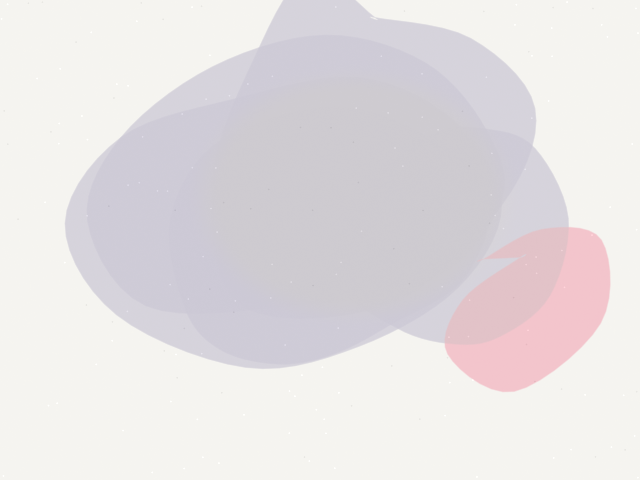
Write a WebGL 2 fragment shader that draws this background.

```glsl
#version 300 es
precision highp float;
// Overlapping translucent lavender washes and a pink petal on speckled paper.

uniform vec2 u_resolution;
out vec4 fragColor;

const float HEIGHT = 5.76;          // canvas height in drawing units
const int KNOTS = 10;               // control knots per outline
const int STEPS = 7;                // straight pieces per curve span
const float SPECK_CELL = 0.16;
const float SPECK_CHANCE = 0.1;
const float GRAIN = 0.004;

const vec3 PAPER = vec3(0.961, 0.957, 0.941);
const vec3 LAVENDER = vec3(0.800, 0.787, 0.836);
const vec3 WARM_GREY = vec3(0.806, 0.794, 0.815);
const vec3 PINK = vec3(0.953, 0.772, 0.800);
const vec3 PINK_SHADE = vec3(0.886, 0.763, 0.784);
const float LAYER_PASS = 0.24;      // share of paper seen through one wash
const vec2 CORE_CENTER = vec2(4.25, 3.41);
const vec2 CORE_RADII = vec2(1.85, 1.45);

// Outlines; a doubled knot makes a sharp corner
const vec2 BASE[KNOTS] = vec2[](
    vec2(0.78, 3.08), vec2(1.45, 4.11), vec2(2.80, 4.57), vec2(4.30, 4.83), vec2(5.45, 4.31),
    vec2(6.02, 3.31), vec2(5.50, 2.31), vec2(4.30, 1.60), vec2(2.95, 1.35), vec2(1.40, 1.98));
const vec2 DOME[KNOTS] = vec2[](
    vec2(1.05, 3.11), vec2(1.45, 4.11), vec2(2.55, 4.96), vec2(3.90, 5.34), vec2(5.10, 5.01),
    vec2(5.83, 4.21), vec2(6.02, 3.36), vec2(5.20, 2.41), vec2(3.40, 2.08), vec2(1.75, 2.09));
const vec2 PEAK[KNOTS] = vec2[](
    vec2(3.70, 6.06), vec2(4.50, 5.55), vec2(4.50, 5.55), vec2(5.65, 5.30), vec2(6.42, 4.46),
    vec2(6.03, 3.31), vec2(4.70, 2.12), vec2(2.90, 2.09), vec2(2.54, 3.56), vec2(3.05, 5.06));
const vec2 SIDE[KNOTS] = vec2[](
    vec2(5.85, 4.21), vec2(6.42, 3.98), vec2(6.82, 3.14), vec2(6.60, 2.21), vec2(6.00, 1.72),
    vec2(5.45, 1.63), vec2(4.75, 1.83), vec2(4.00, 2.46), vec2(4.40, 3.56), vec2(5.20, 4.16));
const vec2 BOWL[KNOTS] = vec2[](
    vec2(2.22, 2.06), vec2(2.65, 1.56), vec2(3.35, 1.39), vec2(4.00, 1.51), vec2(4.68, 1.86),
    vec2(5.60, 2.46), vec2(5.80, 3.56), vec2(4.30, 4.46), vec2(2.70, 4.11), vec2(2.05, 3.16));
const vec2 PETAL[KNOTS] = vec2[](
    vec2(5.80, 2.65), vec2(5.80, 2.65), vec2(6.50, 3.01), vec2(7.22, 2.88), vec2(7.21, 1.88),
    vec2(6.17, 1.06), vec2(5.37, 1.51), vec2(5.55, 2.16), vec2(6.24, 2.67), vec2(6.24, 2.67));

float hash(vec2 p) {
    vec3 q = fract(vec3(p.xyx) * 0.1031);
    q += dot(q, q.yzx + 33.33);
    return fract((q.x + q.y) * q.z);
}

vec2 catmullRom(vec2 a, vec2 b, vec2 c, vec2 d, float t) {
    return b + 0.5 * t * (c - a + t * (2.0 * a - 5.0 * b + 4.0 * c - d
        + t * (3.0 * (b - c) + d - a)));
}

// Antialiased coverage of a closed smooth outline
float coverage(vec2 p, vec2 knots[KNOTS], float pixel) {
    float nearest = 1e6;
    float side = 1.0;
    vec2 start = knots[0];
    for (int i = 0; i < KNOTS; i++) {
        vec2 a = knots[(i + KNOTS - 1) % KNOTS];
        vec2 b = knots[i];
        vec2 c = knots[(i + 1) % KNOTS];
        vec2 d = knots[(i + 2) % KNOTS];
        for (int j = 1; j <= STEPS; j++) {
            vec2 end = catmullRom(a, b, c, d, float(j) / float(STEPS));
            vec2 edge = end - start;
            vec2 rel = p - start;
            float along = clamp(dot(rel, edge) / max(dot(edge, edge), 1e-8), 0.0, 1.0);
            vec2 gap = rel - edge * along;
            nearest = min(nearest, dot(gap, gap));
            if ((start.y > p.y) != (end.y > p.y)
                && rel.x < edge.x * rel.y / edge.y) side = -side;
            start = end;
        }
    }
    return 1.0 - smoothstep(-pixel, pixel, side * sqrt(nearest));
}

// Sparse signed dots, one at most in each cell
float specks(vec2 p, float pixel) {
    vec2 cell = floor(p / SPECK_CELL);
    vec2 offset = vec2(hash(cell + 17.0), hash(cell + 41.0)) * 0.8 + 0.1;
    float dist = length(p - (cell + offset) * SPECK_CELL);
    float dot_ = 1.0 - smoothstep(0.004, 0.004 + pixel, dist);
    float tone = hash(cell + 73.0) < 0.6 ? 0.06 : -0.05;
    return hash(cell) < SPECK_CHANCE ? dot_ * tone : 0.0;
}

void main() {
    float pixel = HEIGHT / u_resolution.y;
    vec2 p = gl_FragCoord.xy * pixel;

    // Layered washes
    float layers = coverage(p, BASE, pixel) + coverage(p, DOME, pixel)
        + coverage(p, PEAK, pixel) + coverage(p, SIDE, pixel) + coverage(p, BOWL, pixel);
    float wash = 1.0 - pow(LAYER_PASS, layers);
    float core = 1.0 - smoothstep(0.85, 1.1, length((p - CORE_CENTER) / CORE_RADII));
    vec3 color = mix(PAPER, mix(LAVENDER, WARM_GREY, core), wash);

    // Pink petal, duller over the washes
    vec3 petalColor = mix(PINK, PINK_SHADE, min(layers, 1.0));
    color = mix(color, petalColor, coverage(p, PETAL, pixel));

    // Paper texture
    color += specks(p, pixel) + GRAIN * (hash(floor(p * 90.0)) - 0.5);
    fragColor = vec4(color, 1.0);
}
```
